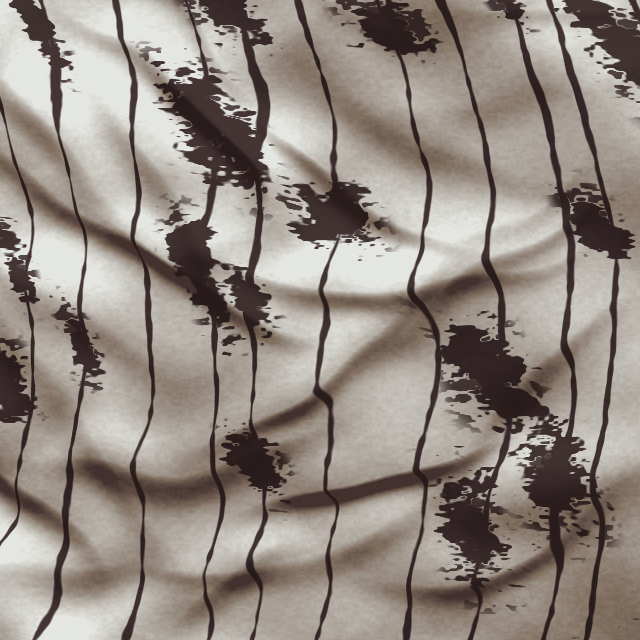
A WebGL 2 fragment shader for this texture:

```glsl
#version 300 es
precision highp float;
// Crumpled pale cloth with thin dark stripes and dry-brushed paint patches.

uniform vec2 u_resolution;
out vec4 fragColor;

const float STRIPE_SPACING = 0.1;
const float PATCH_SPACING = 0.25;
const int FOLD_COUNT = 26;

float hash(vec2 p) {
    vec3 q = fract(vec3(p.xyx) * 0.1031);
    q += dot(q, q.yzx + 33.33);
    return fract((q.x + q.y) * q.z);
}

float noise(vec2 p) {
    vec2 cell = floor(p), f = fract(p);
    f = f * f * (3.0 - 2.0 * f);
    float low = mix(hash(cell), hash(cell + vec2(1, 0)), f.x);
    float high = mix(hash(cell + vec2(0, 1)), hash(cell + vec2(1, 1)), f.x);
    return mix(low, high, f.y);
}

vec2 rotate(vec2 p, float angle) {
    float c = cos(angle), s = sin(angle);
    return vec2(c * p.x + s * p.y, c * p.y - s * p.x);
}

// One curved crease: gentle above its crest, steep below.
float fold(vec2 p, vec2 center, float angle, float reach, float bend, float steep) {
    vec2 q = rotate(p - center, angle);
    float d = q.y + bend * q.x * q.x;
    float width = d > 0.0 ? 0.07 : steep;
    float fade = smoothstep(reach, reach * 0.2, abs(q.x));
    return fade * exp(-d * d / (width * width));
}

float clothHeight(vec2 p) {
    vec2 wobbly = p + 0.05 * (vec2(noise(p * 7.0), noise(p * 7.0 + 31.0)) - 0.5);
    float height = 0.045 * noise(rotate(wobbly, -0.7) * vec2(2.5, 6.5) + 4.0);
    height += 0.014 * noise(rotate(wobbly, 0.5) * vec2(5.0, 13.0) + 17.0);
    for (int i = 0; i < FOLD_COUNT; i++) {
        float n = float(i);
        vec2 center = fract(vec2(0.7549, 0.5698) * (n + 1.0));
        float lean = smoothstep(-0.25, 0.35, center.x - center.y + 0.15);
        float angle = mix(-0.85, 0.5, lean) + 0.7 * (hash(vec2(n, 3)) - 0.5);
        float reach = mix(0.14, 0.38, hash(vec2(n, 7)));
        float bend = 3.0 * (hash(vec2(n, 11)) - 0.5);
        float steep = mix(0.018, 0.045, hash(vec2(n, 13)));
        float calm = smoothstep(1.75, 1.0, center.x + center.y);
        float amount = mix(0.006, 0.026, calm) * mix(0.6, 1.2, hash(vec2(n, 19)));
        height += amount * fold(wobbly, center, angle, reach, bend, steep);
    }
    return height;
}

// Coverage of a ragged patch with loose flecks around it.
float brushPatch(vec2 q, vec2 radius, vec2 cloth) {
    float streak = 0.4 * noise(cloth * vec2(16, 32)) + 0.33 * noise(cloth * vec2(45, 95))
                 + 0.27 * noise(cloth * vec2(110, 230));
    vec2 r = abs(q / radius);
    float d = pow(dot(r * r * r, vec2(1)), 0.3333);
    float body = smoothstep(0.1, -0.1, d - 0.95 + 2.3 * (streak - 0.5));
    float flecks = smoothstep(0.64, 0.7, streak) * smoothstep(2.0, 1.2, d);
    return max(body, 0.9 * flecks);
}

float paintCoverage(vec2 cloth) {
    float sway = 0.1 * sin(2.7 * (1.0 - cloth.y)) + 0.07 * noise(cloth * 2.3);
    float column = (cloth.x - sway) / STRIPE_SPACING;
    float coverage = 0.0;
    for (int k = -1; k <= 1; k++) {
        float id = floor(column) + float(k) + 50.0;
        float center = id - 49.5 + 0.45 * (hash(vec2(id, 1)) - 0.5);
        float x = (column - center) * STRIPE_SPACING;

        float ragged = 0.004 * (noise(cloth * vec2(90, 60) + id) - 0.5);
        float halfWidth = 0.003 + 0.006 * pow(noise(vec2(id * 7.3, cloth.y * 6.0)), 3.0);
        float line = smoothstep(0.0016, -0.0016, abs(x) - halfWidth + ragged);

        float along = cloth.y / PATCH_SPACING + 5.0 * hash(vec2(id, 2)) + 10.0;
        vec2 key = vec2(id, floor(along));
        float y = (fract(along) - 0.5) * PATCH_SPACING;
        vec2 radius = mix(vec2(0.016, 0.035), vec2(0.048, 0.08), vec2(hash(key + 5.0), hash(key + 8.0)));
        vec2 offset = vec2(x + radius.x * mix(-0.2, 0.9, hash(key + 12.0)), y);
        offset.x += 0.35 * y;
        float present = step(0.56, hash(key + 21.0));
        coverage = max(coverage, max(line, present * brushPatch(offset, radius, cloth)));
    }
    return coverage;
}

// Cloth tone from deep shadow (0) to highlight (4).
vec3 clothColor(float tone) {
    vec3 color = mix(vec3(0.36, 0.29, 0.26), vec3(0.50, 0.43, 0.37), clamp(tone, -0.7, 1.0));
    color = mix(color, vec3(0.62, 0.58, 0.54), clamp(tone - 1.0, 0.0, 1.0));
    color = mix(color, vec3(0.74, 0.72, 0.69), clamp(tone - 2.0, 0.0, 1.0));
    return mix(color, vec3(0.87, 0.87, 0.85), clamp(tone - 3.0, 0.0, 1.2));
}

void main() {
    vec2 p = gl_FragCoord.xy / u_resolution.y;

    // Relief and light from above
    float reach = 0.003;
    float height = clothHeight(p);
    vec2 slope = vec2(clothHeight(p + vec2(reach, 0)), clothHeight(p + vec2(0, reach))) - height;
    float light = dot(-slope / reach, vec2(0.2, 0.95));

    // Fabric grain and broad shading
    float grain = noise(p * vec2(240, 330)) + noise(p * vec2(110, 190)) - 1.0;
    float broad = noise(p * 3.2 + 40.0) + 0.5 * noise(rotate(p, -0.6) * vec2(5, 11)) - 0.75;
    float tone = 2.15 + 4.2 * light + 2.2 * broad + 0.3 * grain;

    // Paint follows the relief
    vec2 cloth = p + height * vec2(0.8, -0.5);
    float paint = paintCoverage(cloth);
    vec3 ink = mix(vec3(0.15, 0.10, 0.10), vec3(0.31, 0.24, 0.24), 0.6 * smoothstep(1.0, 4.5, tone));
    fragColor = vec4(mix(clothColor(tone), ink, 0.97 * paint), 1.0);
}
```
